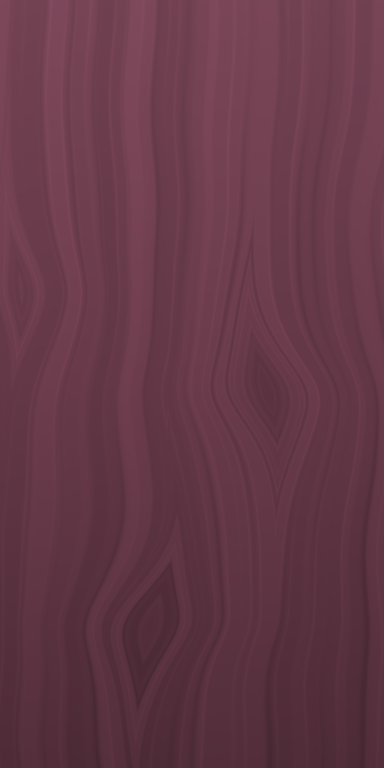
Write a Shadertoy shader that draws this texture.

```glsl
// Plum-coloured wood planking: wavy vertical grain parting around pointed knots.

const vec3 TOP_COLOR    = vec3(0.460, 0.264, 0.332);
const vec3 MIDDLE_COLOR = vec3(0.402, 0.224, 0.284);
const vec3 BOTTOM_COLOR = vec3(0.312, 0.174, 0.220);

const float BROAD_BANDS    = 13.0;  // bands per canvas width
const float FINE_BANDS     = 29.0;
const float BROAD_CONTRAST = 0.12;
const float FINE_CONTRAST  = 0.06;
const float DARK_LINE      = 0.12;
const float LIGHT_LINE     = 0.07;
const float EDGE_SOFTNESS  = 0.0025;

const float RING_DENSITY = 2.2;     // rings inside a knot are tighter than the grain
const float KNOT_REACH   = 0.13;    // how far a knot pushes the grain aside
const float KNOT_SHADE   = 0.07;

// Knots: centre x, centre y, half width, half height
const int KNOT_COUNT = 3;
const vec4 KNOTS[KNOT_COUNT] = vec4[KNOT_COUNT](
    vec4(0.41, 0.37, 0.115, 0.30),
    vec4(0.67, 0.98, 0.120, 0.32),
    vec4(0.01, 1.24, 0.070, 0.30));
const float KNOT_TILT[KNOT_COUNT] = float[KNOT_COUNT](0.10, -0.08, -0.10);

float hash(float n) {
    return fract(sin(n * 127.1 + 3.7) * 43758.5);
}

// Sideways sway of the grain, calmer and leaning near the top
float sway(vec2 p) {
    float wave = 0.028 * sin(3.1 * p.y + 2.5 * p.x + 0.6)
               + 0.014 * sin(7.3 * p.y - 4.0 * p.x + 1.9)
               + 0.005 * sin(14.0 * p.y + 6.0 * p.x);
    float calm = smoothstep(1.3, 2.0, p.y);
    return wave * mix(1.0, 0.4, calm) - 0.04 * calm;
}

// Grain coordinate in x, knot depth in y
vec2 grainField(vec2 p) {
    float g = p.x + sway(p);
    float depth = 0.0;
    for (int i = 0; i < KNOT_COUNT; i++) {
        vec4 knot = KNOTS[i];
        float dy = p.y - knot.y;
        float axis = knot.x + KNOT_TILT[i] * dy * exp(-6.0 * dy * dy);
        float dx = g - axis;
        float t = dy / knot.w;
        float halfWidth = knot.z * exp(-2.2 * (sqrt(t * t + 0.06) - 0.245));
        float gap = abs(dx) - halfWidth;
        if (gap < 0.0) {
            g = axis + RING_DENSITY * gap;
            depth = max(depth, -gap / knot.z);
        } else {
            g = axis + sign(dx) * (abs(dx) - halfWidth * exp(-gap / KNOT_REACH));
        }
    }
    return vec2(g, depth);
}

// Flat bands of random width; x is the tone, y a line on the nearest edge
vec2 bands(float g, float y, float count, float seed, float softness) {
    float u = g * count;
    float id = floor(u + 0.5);
    float offset = u - id - 0.5 * (hash(id + seed) - 0.5);
    float blur = min(softness * count, 0.24);
    float tone = mix(hash(id - 1.0 + seed * 2.0), hash(id + seed * 2.0),
                     smoothstep(-blur, blur, offset));
    float strength = 0.5 + 0.5 * sin(2.3 * y + 6.283 * hash(id + seed * 3.0));
    return vec2(tone - 0.5, strength * exp(-offset * offset / 0.014));
}

void mainImage(out vec4 fragColor, in vec2 fragCoord) {
    vec2 p = fragCoord / iResolution.xy * vec2(1.0, 2.0);
    float softness = EDGE_SOFTNESS + 1.0 / iResolution.x;

    vec2 field = grainField(p);
    vec2 broad = bands(field.x, p.y, BROAD_BANDS, 11.0, softness);
    vec2 fine = bands(field.x, p.y, FINE_BANDS, 47.0, softness);

    // Vertical fall of light
    vec3 color = p.y < 1.0 ? mix(BOTTOM_COLOR, MIDDLE_COLOR, p.y)
                           : mix(MIDDLE_COLOR, TOP_COLOR, p.y - 1.0);

    // Grain bands, dark creases that fade upward, and pale streaks
    float creases = mix(1.0, 0.35, smoothstep(1.2, 1.9, p.y));
    float shade = 1.0 + BROAD_CONTRAST * broad.x + FINE_CONTRAST * fine.x;
    shade += 0.02 - DARK_LINE * creases * broad.y + LIGHT_LINE * fine.y * (1.0 - broad.y);
    shade -= KNOT_SHADE * smoothstep(0.0, 0.7, field.y);

    fragColor = vec4(color * shade, 1.0);
}
```
